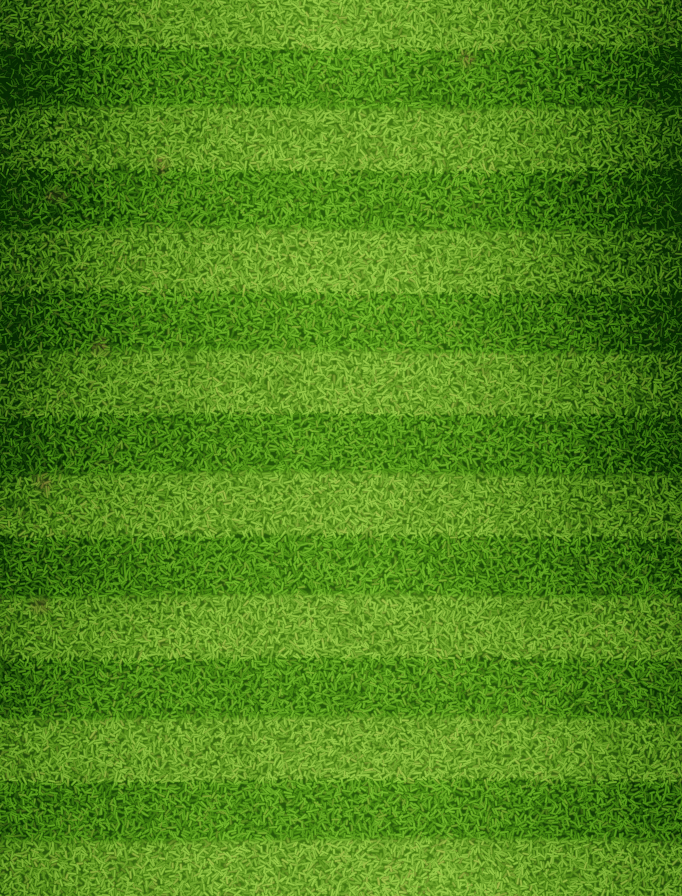
Give the GLSL for this texture, as a Shadertoy shader.

```glsl
#define STRIPES 7.34        // mowing periods over the height
#define STRIPE_PHASE 0.46
#define DARK_SHARE 0.485    // part of a period that is dark
#define STRIPE_CONTRAST 0.15
#define BLADE_CELLS 185.0   // blade cells over the height
#define BLADE_REACH 0.74    // half length, in cells
#define BLADE_WIDTH 0.23    // half width, in cells
#define BLADE_SOFTNESS 0.42 // edge width, in cells
#define BLADE_CONTRAST 0.64
#define BASE_TONE 0.73
#define DRY_CELLS 7.0       // possible dry spots over the height

const vec3 SOIL  = vec3(0.03, 0.17, 0.01);
const vec3 GRASS = vec3(0.30, 0.53, 0.08);
const vec3 TIP   = vec3(0.57, 0.79, 0.26);
const vec3 STRAW = vec3(0.64, 0.57, 0.27);

vec4 hash4(vec2 p) {
    vec4 q = fract(p.xyxy * vec4(0.1031, 0.1030, 0.0973, 0.1099));
    q += dot(q, q.wzxy + 33.33);
    return fract((q.xxyz + q.yzzw) * q.zywx);
}

float segmentDistance(vec2 p, vec2 halfAxis) {
    float t = clamp(dot(p, halfAxis) / dot(halfAxis, halfAxis), -1.0, 1.0);
    return length(p - halfAxis * t);
}

// x: height of the topmost blade, y: its random tint
vec2 grassBlades(vec2 p, float pixel) {
    vec2 top = vec2(0.0, 0.5);
    float soft = max(pixel, BLADE_SOFTNESS);
    for (int layer = 0; layer < 2; layer++) {
        vec2 q = p + float(layer) * vec2(37.4, 71.6);
        vec2 cell = floor(q);
        for (int j = -1; j <= 1; j++)
        for (int i = -1; i <= 1; i++) {
            vec2 id = cell + vec2(i, j);
            vec4 rnd = hash4(id + float(layer) * 211.0);
            float angle = 3.14159 * rnd.z;
            float reach = BLADE_REACH * (0.45 + 0.55 * fract(rnd.x * 17.0));
            float d = segmentDistance(q - id - rnd.xy, reach * vec2(cos(angle), sin(angle)));
            float cover = smoothstep(0.0, 1.0, (BLADE_WIDTH - d) / soft + 0.5);
            float height = cover * mix(0.3, 1.0, rnd.w);
            if (height > top.x) top = vec2(height, fract(rnd.w * 29.0));
        }
    }
    return top;
}

// 1 on light stripes, 0 on dark ones
float mowing(vec2 p, float roughness) {
    float wobble = 0.012 * sin(p.x * 9.0 + 4.0 * p.y) + 0.03 * (roughness - 0.5);
    float phase = p.y * STRIPES - STRIPE_PHASE + wobble;
    float d = abs(fract(phase - 0.5 * DARK_SHARE + 0.5) - 0.5);
    return smoothstep(-0.025, 0.025, d - 0.5 * DARK_SHARE);
}

// Uneven growth from layered sines
float patches(vec2 p) {
    float sum = 0.0, gain = 0.5;
    for (int i = 0; i < 6; i++) {
        sum += gain * sin(p.x + 1.7 * sin(p.y)) * cos(p.y - 0.6 * p.x);
        p = mat2(1.4, 1.2, -1.2, 1.4) * p + 2.3;
        gain *= 0.75;
    }
    return sum;
}

// A few small worn spots in a coarse cell grid
float drySpots(vec2 p) {
    vec2 q = p * DRY_CELLS, id = floor(q);
    vec4 rnd = hash4(id + 91.0);
    float d = length(q - id - mix(vec2(0.2), vec2(0.8), rnd.xy));
    return step(0.86, rnd.z) * smoothstep(0.11, 0.02, d);
}

void mainImage(out vec4 fragColor, in vec2 fragCoord) {
    vec2 uv = fragCoord / iResolution.xy;
    vec2 p = fragCoord / iResolution.y;
    vec2 blade = grassBlades(p * BLADE_CELLS, BLADE_CELLS / iResolution.y);
    float light = mowing(p, blade.x);
    float growth = patches(p * 10.0);

    // Shade from stripes, blades and side falloff
    float side = pow(abs(2.0 * uv.x - 1.0), 1.9);
    float tone = BASE_TONE + STRIPE_CONTRAST * (light - 0.5);
    tone += BLADE_CONTRAST * (blade.x - 0.60) + 0.06 * growth;
    tone -= side * mix(0.26, 0.56, smoothstep(0.1, 0.75, uv.y));
    tone = clamp(tone, 0.0, 1.0);

    vec3 color = tone < 0.5 ? mix(SOIL, GRASS, tone * 2.0) : mix(GRASS, TIP, tone * 2.0 - 1.0);

    // Dark stripes are purer green; some blades are yellowed
    color *= mix(vec3(0.93, 1.0, 0.84), vec3(1.04, 1.0, 1.08), light);
    float yellowed = smoothstep(0.75, 1.0, blade.y) * (0.24 + 0.12 * growth);
    float dry = drySpots(p) * (0.15 + 0.4 * blade.y);
    color = mix(color, STRAW * (0.35 + 0.75 * tone), clamp(yellowed + dry, 0.0, 1.0));

    fragColor = vec4(color, 1.0);
}
```
